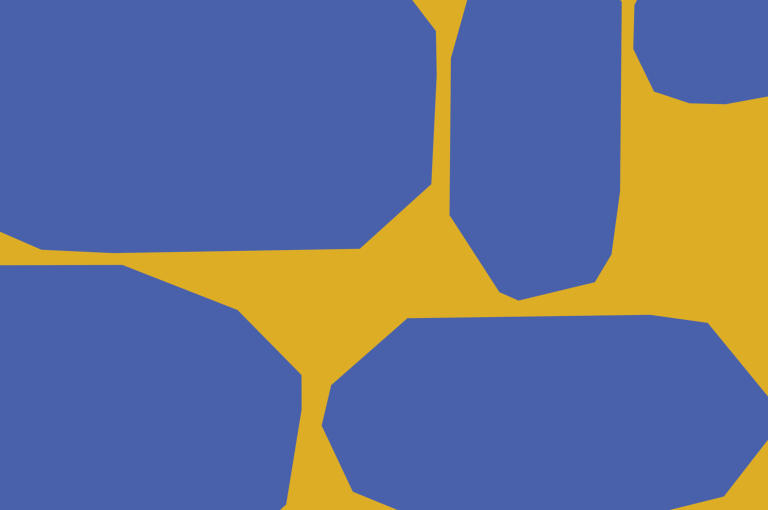
Reproduce this pattern procedurally as a WebGL 2 fragment shader.

```glsl
#version 300 es
precision highp float;
// Flat crazy paving: large faceted blue stones with uneven ochre joints.

#define PITCH 0.70       // mean stone width, in canvas heights
#define SWAY 0.34        // how far the upright joints stray from the pitch
#define ORIGIN -0.17     // where the first joint stands
#define ROW_PHASE 1.35   // shift of the sway between rows
#define BED 0.493        // height of the joint between the rows
#define BED_DROP 0.10    // step down of that joint to the right
#define HALF_GAP 0.013   // half the joint thickness
#define LIFT 0.39        // how much shorter the shortest stones are
#define FACETS 9         // cut sides per stone
#define ROUNDNESS 1.42   // 1 = boxy, 2 = elliptic
#define CHIP 0.16        // uneven depth of the corner cuts
#define TILT 0.03        // largest lean of a stone, in radians

uniform vec2 u_resolution;
out vec4 fragColor;

const float HALF_PI = 1.5707963;
const vec3 STONE_BLUE = vec3(0.287, 0.380, 0.672);
const vec3 JOINT_OCHRE = vec3(0.868, 0.680, 0.148);

float hash(vec2 p) {
    vec3 q = fract(p.xyx * 0.1031);
    q += dot(q, q.yzx + 33.33);
    return fract((q.x + q.y) * q.z);
}

// Upright joint number i of a row (row 0 is the upper one).
float jointX(float i, float row) {
    return ORIGIN + PITCH * i + SWAY * sin(HALF_PI * i - ROW_PHASE * row);
}

// Lower and upper limit of a stone centred at x.
vec2 courseY(float i, float row, float x) {
    float bend = smoothstep(0.4, 1.0, x);
    float bed = BED - BED_DROP * bend;
    float shortness = smoothstep(0.5, 0.9, sin(HALF_PI * (i - 1.0) - ROW_PHASE * row));
    vec2 upper = vec2(bed + LIFT * shortness, 1.12);
    vec2 lower = vec2(-0.15 + 0.12 * bend, bed);
    return row < 0.5 ? upper : lower;
}

// Convex polygon: a box cut by planes that touch a superellipse.
float facetedStone(vec2 p, vec2 halfSize, vec2 id) {
    vec2 side = abs(p) - halfSize;
    float d = max(side.x, side.y);
    for (int k = 0; k < FACETS; k++) {
        vec2 seed = id * 17.0 + vec2(float(k) * 3.7, 5.3);
        float turn = float(k) + 0.8 * (hash(seed) - 0.5);
        float angle = 4.0 * HALF_PI * turn / float(FACETS);
        vec2 normal = vec2(cos(angle), sin(angle));
        vec2 reach = pow(abs(normal) * halfSize, vec2(ROUNDNESS));
        float support = pow(reach.x + reach.y, 1.0 / ROUNDNESS);
        float diagonal = 2.0 * abs(normal.x * normal.y);
        support *= 1.0 - CHIP * diagonal * hash(seed + 41.0);
        d = max(d, dot(p, normal) - support);
    }
    return d;
}

// Place one stone between its neighbouring joints and lean it a little.
float stoneDistance(vec2 p, float i, float row) {
    vec2 spanX = vec2(jointX(i, row), jointX(i + 1.0, row));
    float centreX = 0.5 * (spanX.x + spanX.y);
    vec2 spanY = courseY(i, row, centreX);
    vec2 centre = vec2(centreX, 0.5 * (spanY.x + spanY.y));
    vec2 halfSize = 0.5 * vec2(spanX.y - spanX.x, spanY.y - spanY.x) - HALF_GAP;
    vec2 id = vec2(i + 7.0, row + 3.0);
    float lean = TILT * (2.0 * hash(id) - 1.0);
    float c = cos(lean), s = sin(lean);
    return facetedStone(mat2(c, -s, s, c) * (p - centre), halfSize, id);
}

void main() {
    vec2 p = gl_FragCoord.xy / u_resolution.y;
    float edge = 0.75 / u_resolution.y;

    // Nearest stone of both rows
    float d = 1e3;
    for (int row = 0; row < 2; row++) {
        for (int i = -1; i < 4; i++) {
            d = min(d, stoneDistance(p, float(i), float(row)));
        }
    }

    // Flat colours with a smoothed edge
    float joint = smoothstep(-edge, edge, d);
    fragColor = vec4(mix(STONE_BLUE, JOINT_OCHRE, joint), 1.0);
}
```
